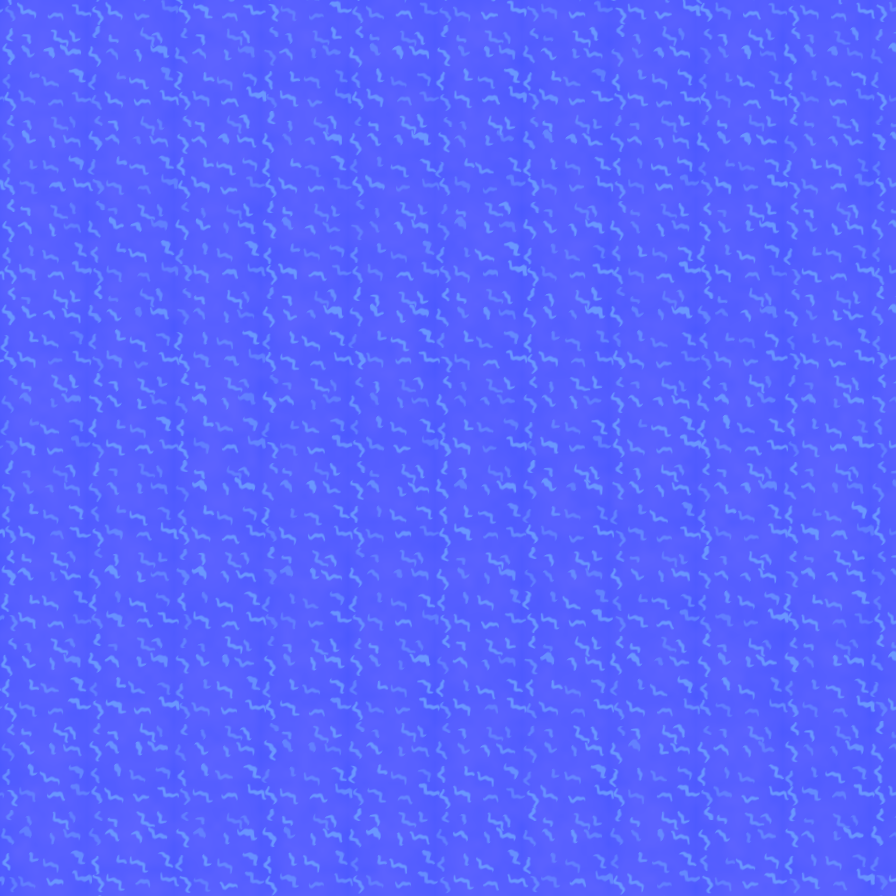
This texture map is drawn by a Shadertoy shader. Its source:

```glsl
#define REPEATS 10.3
#define SLOTS 4.0
#define STROKE_WIDTH 0.021
#define STROKE_REACH 0.125
#define WIGGLE 0.024
#define VARIATION 0.35
#define SOFTNESS 0.016
#define DEEP_BLUE vec3(0.30, 0.35, 1.0)
#define VIOLET_BLUE vec3(0.36, 0.385, 1.0)
#define RIPPLE_BLUE vec3(0.415, 0.59, 1.0)

float hash(vec2 p) {
    return fract(sin(dot(p, vec2(127.1, 311.7))) * 43758.5453);
}

vec4 hash4(vec2 p) {
    return vec4(hash(p), hash(p + 17.3), hash(p + 41.9), hash(p + 73.7));
}

float noise(vec2 p) {
    vec2 i = floor(p), f = fract(p);
    f = f * f * (3.0 - 2.0 * f);
    return mix(mix(hash(i), hash(i + vec2(1, 0)), f.x),
               mix(hash(i + vec2(0, 1)), hash(i + vec2(1, 1)), f.x), f.y);
}

// One wavy, tapered ripple; q is relative to the centre of its slot
float ripple(vec2 q, vec2 slot, float edge) {
    vec2 place = mod(slot, SLOTS);
    vec4 traits = hash4(place + 3.0);
    vec4 change = hash4(slot + 5.0) - 0.5;
    vec4 form = clamp(traits + VARIATION * change, 0.0, 1.0);

    // Steep at the left of each tile, flatter towards the right
    float angle = mix(-1.25, -0.55, min(place.x, 1.5) / 1.5) + 0.7 * (form.z - 0.5);
    q -= (form.xy - 0.5) * 0.6 / SLOTS;
    float c = cos(angle), s = sin(angle);
    q = vec2(c * q.x + s * q.y, c * q.y - s * q.x);

    float reach = STROKE_REACH * mix(0.45, 1.1, form.w);
    float phase = 6.28 * (traits.x + traits.w) + 3.0 * change.x;
    float bend = WIGGLE * (sin(q.x * 32.0 + phase) + 0.4 * sin(q.x * 71.0 + phase * 2.3));
    float slope = WIGGLE * (32.0 * cos(q.x * 32.0 + phase)
                          + 28.4 * cos(q.x * 71.0 + phase * 2.3));

    // Uneven thickness, with a heavier patch on some ripples
    float t = q.x / reach;
    float taper = sqrt(max(1.0 - t * t, 0.0));
    float blob = 1.0 + 0.9 * max(change.y + traits.y - 0.5, 0.0)
                     * (1.0 + sin(q.x * 24.0 + phase));
    float width = STROKE_WIDTH * taper * blob;
    float d = abs(q.y - bend) / sqrt(1.0 + 0.6 * slope * slope) - width;
    float ends = 1.0 - smoothstep(0.9, 1.05, abs(t));
    float strength = clamp(0.85 + 0.7 * change.w, 0.55, 1.0);
    return strength * ends * (1.0 - smoothstep(-edge, edge, d));
}

float ripples(vec2 p, float edge) {
    vec2 home = floor(p * SLOTS);
    float light = 0.0;
    for (int y = -1; y <= 1; y++)
        for (int x = -1; x <= 1; x++) {
            vec2 slot = home + vec2(x, y);
            light = max(light, ripple(p - (slot + 0.5) / SLOTS, slot, edge));
        }
    return light;
}

// Cloudy tint, darker along the tile seams
float waterTint(vec2 p) {
    vec2 arch = max(sin(3.14159 * fract(p)), 0.0);
    float body = 0.55 * sqrt(arch.x) + 0.15 * sqrt(arch.y);
    float cloud = 0.6 * noise(p * 4.5) + 0.4 * noise(p * 10.0 + 9.0);
    float broad = noise(p * 0.35 + 20.0) - 0.5;
    return clamp(body + 0.75 * (cloud - 0.35) + 0.25 * broad, 0.0, 1.1);
}

void mainImage(out vec4 fragColor, in vec2 fragCoord) {
    // Tiles start from the upper left corner
    vec2 p = (fragCoord / iResolution.xy - vec2(0.0, 1.0)) * REPEATS;
    float edge = max(SOFTNESS, 0.75 * REPEATS / iResolution.y);

    vec3 color = mix(DEEP_BLUE, VIOLET_BLUE, waterTint(p));
    color = mix(color, RIPPLE_BLUE, ripples(p, edge));
    fragColor = vec4(color, 1.0);
}
```
